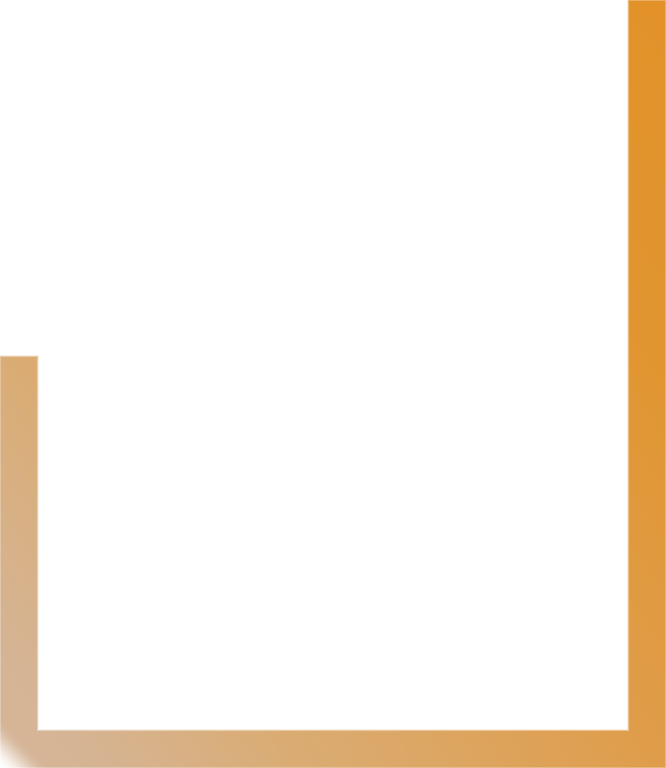
Reproduce this background procedurally as a Shadertoy shader.

```glsl
// Draws a golden, open frame on white: short left bar, bottom bar and tall right bar.

const vec3 WHITE = vec3(1.0);
const vec3 SAND  = vec3(0.835, 0.708, 0.590);
const vec3 TAN   = vec3(0.855, 0.675, 0.455);
const vec3 AMBER = vec3(0.875, 0.615, 0.290);
const vec3 GOLD  = vec3(0.882, 0.585, 0.190);
const vec3 DEEP  = vec3(0.886, 0.573, 0.160);

const float THICKNESS   = 0.0492;
const float LEFT_HEIGHT = 0.5362;
const float SOFTNESS    = 0.002;

// Signed distance to the rectangle between two opposite corners.
float boxDistance(vec2 p, vec2 low, vec2 high) {
    vec2 d = abs(p - 0.5 * (low + high)) - 0.5 * (high - low);
    return length(max(d, 0.0)) + min(max(d.x, d.y), 0.0);
}

float ramp(float a, float b, float t) {
    return clamp((t - a) / (b - a), 0.0, 1.0);
}

// Diagonal gradient from pale sand to deep gold.
vec3 frameColor(float t) {
    vec3 color = mix(SAND, TAN, ramp(0.10, 0.39, t));
    color = mix(color, AMBER, ramp(0.39, 0.87, t));
    color = mix(color, GOLD, ramp(0.87, 1.23, t));
    return mix(color, DEEP, ramp(1.23, 1.55, t));
}

// Union of the three bars.
float frameDistance(vec2 p, float width) {
    float left   = boxDistance(p, vec2(0.0), vec2(THICKNESS, LEFT_HEIGHT));
    float bottom = boxDistance(p, vec2(0.0), vec2(width, THICKNESS));
    float right  = boxDistance(p, vec2(width - THICKNESS, 0.0), vec2(width, 1.0));
    return min(left, min(bottom, right));
}

void mainImage(out vec4 fragColor, in vec2 fragCoord) {
    vec2 p = fragCoord / iResolution.y;
    float width = iResolution.x / iResolution.y;

    // Soft bar edges, never thinner than about a pixel.
    float soft = max(SOFTNESS, 0.75 / iResolution.y);
    float coverage = 1.0 - smoothstep(-soft, soft, frameDistance(p, width));

    // The lower left corner melts into white.
    coverage *= smoothstep(0.0, 0.065, p.x + p.y);

    vec3 color = mix(WHITE, frameColor(p.x + 0.7 * p.y), coverage);
    fragColor = vec4(color, 1.0);
}
```
